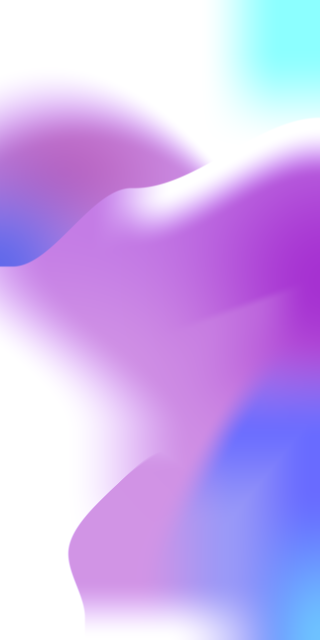
This background is drawn by a WebGL 1 fragment shader. Its source:

```glsl
precision highp float;
uniform vec2 u_resolution;

#define CYAN vec3(0.55, 1.0, 1.0)
#define LILAC vec3(0.81, 0.58, 0.92)
#define ROSE vec3(0.74, 0.40, 0.76)
#define DUSK vec3(0.38, 0.41, 0.92)
#define PINK vec3(0.82, 0.58, 0.90)
#define ORCHID vec3(0.77, 0.49, 0.90)
#define VIOLET vec3(0.65, 0.19, 0.82)
#define INDIGO vec3(0.41, 0.42, 1.0)
#define PERIWINKLE vec3(0.60, 0.60, 0.97)
#define SKY vec3(0.43, 0.76, 1.0)
#define EDGE 0.004

// Smooth step that goes from one down to zero
float fall(float a, float b, float x) {
  return 1.0 - smoothstep(a, b, x);
}

float glow(vec2 p, vec2 center, vec2 radius) {
  vec2 q = (p - center) / radius;
  return exp(-dot(q, q));
}

// Thin a colour out to white; blue brightens first for a lilac haze
vec3 haze(vec3 color, float amount) {
  return 1.0 - (1.0 - color) * vec3(amount, amount, amount * amount);
}

// Height of the crisp crest between the rear and front waves
float crestHeight(float x) {
  return 1.167 + 0.245 * smoothstep(0.04, 0.41, x)
               + 0.22 * smoothstep(0.42, 1.0, x);
}

// Left outline of the lower bulge
float bulgeLeft(float y) {
  return 0.2135 + 0.30 * smoothstep(0.27, 0.70, y)
                + 0.052 * fall(0.07, 0.27, y);
}

vec3 skyColor(vec2 p) {
  float amount = smoothstep(0.62, 0.88, p.x) * smoothstep(1.53, 1.85, p.y);
  return mix(vec3(1.0), CYAN, amount);
}

// Rear wave: soft upper rim, rose core, blue lower corner
vec3 rearWave(vec2 p, vec3 behind) {
  float rim = 1.8 - 1.1 * (p.x - 0.15) * (p.x - 0.15);
  float width = mix(0.30, 0.13, clamp(p.x / 0.66, 0.0, 1.0));
  float cover = smoothstep(0.0, width, rim - p.y);
  vec3 color = mix(LILAC, ROSE, glow(p, vec2(0.20, 1.46), vec2(0.32, 0.22)));
  color = mix(color, DUSK, glow(p, vec2(-0.02, 1.16), vec2(0.26, 0.24)));
  return behind * haze(color, cover);
}

// Blue fold rising along a diagonal on the right
vec3 addBlueFold(vec2 p, vec3 color) {
  float across = dot(p - vec2(0.52, 0.44), vec2(0.857, -0.515));
  float cover = smoothstep(-0.01, 0.10, across)
              * smoothstep(0.42, 0.74, p.x) * fall(0.62, 0.95, p.y);
  float depth = max(smoothstep(0.35, 0.70, p.y), smoothstep(0.70, 0.98, p.x));
  vec3 blue = mix(PERIWINKLE, INDIGO, depth);
  blue = mix(blue, SKY, fall(0.0, 0.48, p.y) * smoothstep(0.72, 1.0, p.x));
  return mix(color, blue, cover);
}

vec3 frontWave(vec2 p, float depth) {
  vec3 color = mix(PINK, ORCHID, smoothstep(0.85, 1.3, p.y));
  color = mix(color, VIOLET, glow(p, vec2(1.02, 1.12), vec2(0.37, 0.41)));

  // Faint crease with a lighter underside
  float below = 1.0 + 0.36 * (p.x - 0.6) - p.y;
  float crease = smoothstep(-0.005, 0.03, below) * fall(0.03, 0.25, below)
               * smoothstep(0.48, 0.68, p.x) * fall(0.80, 0.97, p.x);
  color = mix(color, PINK, 0.35 * crease);
  color = addBlueFold(p, color);

  // Misty left flank joined to the sharp bulge
  float flank = 0.45 * fall(0.65, 1.2, p.y) - 0.1;
  float mist = smoothstep(-0.15, 0.25, p.x - flank);
  float softness = mix(EDGE, 0.2, smoothstep(0.5, 0.8, p.y));
  float bulge = smoothstep(-softness, softness, p.x - bulgeLeft(p.y))
              * fall(0.52, 0.82, p.y);
  float cover = max(mist * smoothstep(0.25, 0.5, p.y), bulge);

  // White haze along the floor and the lit crest
  cover *= 1.0 - fall(0.0, 0.19, p.y) * fall(0.52, 0.90, p.x);
  cover *= 1.0 - fall(0.03, 0.19, depth) * smoothstep(0.28, 0.54, p.x);
  return haze(color, cover);
}

void main() {
  vec2 p = gl_FragCoord.xy / u_resolution * vec2(1.0, 2.0);
  float depth = crestHeight(p.x) - p.y;
  vec3 color = rearWave(p, skyColor(p));
  color = mix(color, frontWave(p, depth), smoothstep(-EDGE, EDGE, depth));
  gl_FragColor = vec4(color, 1.0);
}
```
